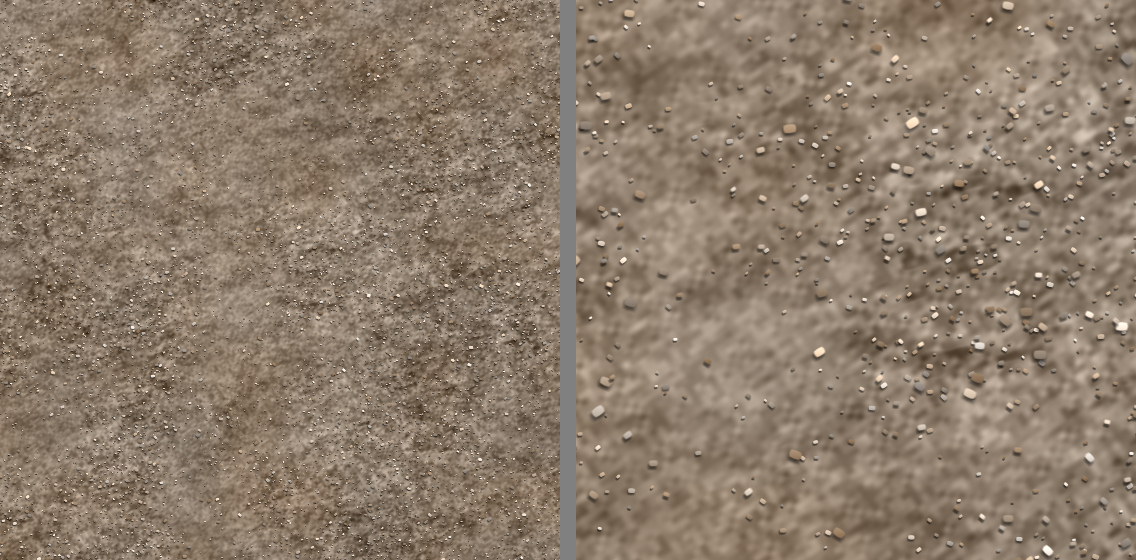
Left, the full canvas; right, a detail of the centre.
A three.js fragment shader for this texture:

```glsl
// Dry brown soil with fine grit, clustered pale pebbles and small dark hollows.
#define SOIL_TONE 0.545
#define PATCH_CONTRAST 0.07
#define CLOD_CONTRAST 0.13
#define GRIT_CONTRAST 0.18
#define DUST_CONTRAST 0.20
#define HOLLOW_DEPTH 0.17
#define SHADOW_DEPTH 0.50
#define STONE_GRID 82.0
#define CHIP_GRID 150.0
#define STONE_SHARE 0.42
#define CHIP_SHARE 0.40
#define STREAK_ANGLE 0.22

varying vec2 vUv;

// Sine-free hashes
float hash1(vec2 p) {
  vec3 q = fract(p.xyx * 0.1031);
  q += dot(q, q.yzx + 33.33);
  return fract((q.x + q.y) * q.z);
}

vec3 hash3(vec2 p) {
  vec3 q = fract(p.xyx * vec3(0.1031, 0.1030, 0.0973));
  q += dot(q, q.yxz + 33.33);
  return fract((q.xxy + q.yzz) * q.zyx);
}

mat2 rotation(float angle) {
  float c = cos(angle), s = sin(angle);
  return mat2(c, -s, s, c);
}

// Value noise, centred on zero
float noise(vec2 p) {
  vec2 cell = floor(p), f = fract(p);
  f = f * f * (3.0 - 2.0 * f);
  float low = mix(hash1(cell), hash1(cell + vec2(1.0, 0.0)), f.x);
  float high = mix(hash1(cell + vec2(0.0, 1.0)), hash1(cell + 1.0), f.x);
  return mix(low, high, f.y) - 0.5;
}

// How stony the ground is, from 0 to 1
float stoniness(vec2 uv) {
  float n = noise(uv * 6.0 + 3.7) + 0.7 * noise(rotation(0.7) * uv * 17.0 + 41.0);
  return smoothstep(-0.4, 0.45, n);
}

// Earth colour for a brightness; warmth widens the red to blue spread
vec3 earth(float tone, float warmth) {
  return tone - vec3(0.0, 0.068, 0.138) * warmth;
}

// Bare ground: broad patches, streaky clods, grit and dust
vec3 ground(vec2 uv, float stony) {
  vec2 streak = rotation(STREAK_ANGLE) * uv;
  float broad = noise(uv * 5.0 + 9.0) + 0.6 * noise(streak * vec2(11.0, 17.0));
  float clods = noise(streak * vec2(24.0, 44.0) + 17.0)
              + 0.6 * noise(rotation(-0.3) * uv * vec2(50.0, 78.0) + 5.0);
  float grit = noise(streak * vec2(95.0, 150.0) + 60.0);
  float dust = noise(rotation(0.6) * uv * vec2(215.0, 260.0) + 80.0);
  float rough = mix(0.75, 1.25, stony);
  float tone = SOIL_TONE + PATCH_CONTRAST * broad + CLOD_CONTRAST * clods
             + rough * (GRIT_CONTRAST * grit + DUST_CONTRAST * dust);
  float pits = noise(streak * vec2(62.0, 105.0) + 130.0) + 0.25 * grit;
  tone -= HOLLOW_DEPTH * stony * smoothstep(0.18, 0.45, pits);
  return earth(tone, 1.0 + 0.35 * noise(uv * 9.0 + 71.0));
}

// Rounded block distance, between a circle and a square
float blockDistance(vec2 p) {
  return mix(length(p), max(abs(p.x), abs(p.y)), 0.5);
}

// One layer of stones, each with a lit top and a shadow below
vec3 scatterStones(vec3 color, vec2 uv, float grid, float share, float seed) {
  vec2 p = uv * grid, home = floor(p);
  for (int y = -1; y <= 1; y++) {
    for (int x = -1; x <= 1; x++) {
      vec2 cell = home + vec2(float(x), float(y));
      vec3 place = hash3(cell + seed);
      vec3 look = hash3(cell + seed + 57.0);
      vec2 d = p - cell - place.xy;
      float present = step(place.z, share * mix(0.15, 1.0, stoniness(cell / grid)));
      float radius = mix(0.11, 0.27, look.x * look.x);
      mat2 turn = rotation((look.y - 0.5) * 1.6);
      vec2 squash = vec2(0.85, 1.25);

      float shadeDist = blockDistance(turn * (d + vec2(0.06, 0.17)) * squash);
      float shadow = 1.0 - smoothstep(radius * 0.4, radius * 1.6, shadeDist);
      color *= 1.0 - SHADOW_DEPTH * present * shadow;

      float dist = blockDistance(turn * d * squash);
      float cover = 1.0 - smoothstep(radius - 0.06, radius + 0.06, dist);
      float tone = mix(0.56, 1.02, look.z * look.z) + 0.07 * d.y / radius;
      vec3 stone = earth(tone, mix(0.4, 1.7, fract(look.y * 7.0)));
      color = mix(color, stone, present * cover);
    }
  }
  return color;
}

void main() {
  vec3 color = ground(vUv, stoniness(vUv));
  color = scatterStones(color, vUv, CHIP_GRID, CHIP_SHARE, 11.0);
  color = scatterStones(color, vUv, STONE_GRID, STONE_SHARE, 203.0);
  gl_FragColor = vec4(clamp(color, 0.0, 1.0), 1.0);
}
```
